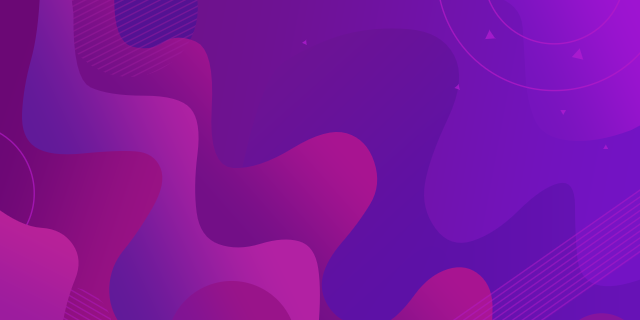
A Shadertoy shader for this background:

```glsl
#define CANVAS 100.0
#define CURVE_STEPS 8
#define RING_WIDTH 0.22
#define STRIPE_GAP 1.75
#define STRIPE_WIDTH 0.22
#define RIBBON_WIDTH 16.0
#define LINE_COLOR vec3(0.70, 0.10, 0.78)
#define OUTLINE(name, q) float name(vec2 p) { vec2 s = vec2(1e6, 1.0); for (int i = 0, n = q.length(); i < n; i++) bend(s, p, q[i], q[(i + 1) % n], q[(i + 2) % n]); return s.y * sqrt(s.x); }

// Control polygons of the smooth outlines, closed outside the canvas
const vec2 DUSK[17] = vec2[17](vec2(78, 74), vec2(99, 87), vec2(117.2, 91.7), vec2(138, 90.1),
    vec2(145.8, 75.3), vec2(134.1, 50.5), vec2(131.5, 34.9), vec2(140.6, 22.4), vec2(154.9, 27.1),
    vec2(169.3, 41.4), vec2(179.7, 44), vec2(179.7, 27.1), vec2(181, 12.8), vec2(191.4, 9.4),
    vec2(211, 16.7), vec2(240, -60), vec2(60, -60));
const vec2 VIOLET[8] = vec2[8](vec2(145.8, 103.9), vec2(162.8, 98.7), vec2(163.8, 84.4),
    vec2(164.6, 68.8), vec2(169.3, 57), vec2(186.2, 55.2), vec2(208.3, 63.5), vec2(240, 130));
const vec2 MAGENTA[23] = vec2[23](vec2(35.7, 113), vec2(35.7, 87), vec2(46.9, 83.9), vec2(55.2, 89.6),
    vec2(67.2, 84.4), vec2(65.1, 47.9), vec2(80.7, 47.1), vec2(102.1, 60.2), vec2(114.6, 56.5),
    vec2(119.3, 42.2), vec2(112, 30.2), vec2(102.1, 18.8), vec2(99.7, 8.9), vec2(105.5, -0.3),
    vec2(117.2, -2.9), vec2(125, 1.6), vec2(134.1, 14.1), vec2(145.8, 17.7), vec2(154.2, 10.2),
    vec2(153.6, -4.2), vec2(153.6, -60), vec2(-52, -60), vec2(-52, 113));
const vec2 ORCHID[14] = vec2[14](vec2(23.2, 115.6), vec2(22.7, 75.3), vec2(33.9, 70.1), vec2(56, 70.1),
    vec2(63, 62.2), vec2(60.4, 41.4), vec2(62.5, 25.8), vec2(74.2, 21.6), vec2(88.5, 26),
    vec2(98.4, 23.2), vec2(100.5, 8.9), vec2(98.4, -14.6), vec2(-52, -60), vec2(-52, 115.6));
const vec2 PLUM[14] = vec2[14](vec2(13, 115.6), vec2(12, 89.6), vec2(7.3, 72.7), vec2(6.5, 57),
    vec2(15.6, 51), vec2(36.5, 53.1), vec2(48.2, 52.3), vec2(52.1, 42.7), vec2(43, 27.1),
    vec2(34.4, 16.7), vec2(33.9, 3.6), vec2(41.7, -6.8), vec2(-52, -60), vec2(-52, 115.6));
const vec2 PINK[7] = vec2[7](vec2(-10.4, 42.2), vec2(6.5, 29.2), vec2(19.5, 28.4), vec2(26, 18.8),
    vec2(20.8, 6.3), vec2(18.2, -9.4), vec2(-30, -60));

// Triangles: centre, size, turn
const vec4 CONFETTI[6] = vec4[6](vec4(153.1, 88.8, 1.8, 0.6), vec4(180.7, 82.8, 2.1, 0.3),
    vec4(176, 65.1, 1, 1.57), vec4(189.3, 53.9, 0.9, 0.5), vec4(143, 72.7, 1, 0.2), vec4(95.3, 86.7, 0.9, 0.1));

// One quadratic B-spline piece: s.x is the squared distance, s.y the inside sign
void bend(inout vec2 s, vec2 p, vec2 a, vec2 b, vec2 c) {
    vec2 start = 0.5 * (a + b), end = 0.5 * (b + c), from = start;
    for (int k = 1; k <= CURVE_STEPS; k++) {
        float t = float(k) / float(CURVE_STEPS);
        vec2 to = mix(mix(start, b, t), mix(b, end, t), t);
        vec2 e = to - from, w = p - from;
        vec2 gap = w - e * clamp(dot(w, e) / dot(e, e), 0.0, 1.0);
        s.x = min(s.x, dot(gap, gap));
        if ((from.y > p.y) != (to.y > p.y) && w.x < e.x * w.y / e.y) s.y = -s.y;
        from = to;
    }
}

OUTLINE(sdDusk, DUSK)
OUTLINE(sdViolet, VIOLET)
OUTLINE(sdMagenta, MAGENTA)
OUTLINE(sdOrchid, ORCHID)
OUTLINE(sdPlum, PLUM)
OUTLINE(sdPink, PINK)

float sdDisc(vec2 p, vec2 center, float radius) { return length(p - center) - radius; }

float sdRing(vec2 p, vec2 center, float radius) { return abs(sdDisc(p, center, radius)) - RING_WIDTH; }

float sdStripes(float x) { return abs(fract(x / STRIPE_GAP - 0.5) - 0.5) * STRIPE_GAP - STRIPE_WIDTH; }

float sdTriangle(vec2 p, float size, float turn) {
    float d = -1e6;
    for (int k = 0; k < 3; k++) {
        float angle = turn + float(k) * 2.0944;
        d = max(d, dot(p, vec2(cos(angle), sin(angle))));
    }
    return d - 0.5 * size;
}

float ramp(vec2 p, vec2 a, vec2 b) { return smoothstep(-0.1, 1.1, dot(p - a, b - a) / dot(b - a, b - a)); }

void paint(inout vec3 col, vec3 ink, float d, float alpha) {
    float blur = CANVAS / iResolution.y;
    col = mix(col, ink, alpha * clamp(0.5 - d / blur, 0.0, 1.0));
}

void mainImage(out vec4 fragColor, in vec2 fragCoord) {
    vec2 p = fragCoord / iResolution.y * CANVAS;

    // Backdrop and the right-hand waves
    vec3 col = mix(vec3(0.43, 0.07, 0.55), vec3(0.45, 0.075, 0.77), ramp(p, vec2(60, 75), vec2(195, 50)));
    vec3 dusk = mix(vec3(0.43, 0.075, 0.57), vec3(0.355, 0.065, 0.65), ramp(p, vec2(70, 80), vec2(130, 15)));
    dusk = mix(dusk, vec3(0.40, 0.07, 0.71), ramp(p, vec2(135, 20), vec2(200, 20)));
    paint(col, dusk, sdDusk(p), 0.9);
    paint(col, mix(vec3(0.46, 0.08, 0.74), vec3(0.62, 0.08, 0.82), ramp(p, vec2(163, 75), vec2(200, 92))), sdViolet(p), 1.0);

    // Magenta wave with the striped disc
    float disc = sdDisc(p, vec2(40.4, 97.4), 21.4);
    paint(col, vec3(0.31, 0.07, 0.58), disc, 0.85);
    paint(col, mix(vec3(0.45, 0.06, 0.53), vec3(0.66, 0.08, 0.57), ramp(p, vec2(60, 45.4), vec2(89.4, 71.2))), sdMagenta(p), 1.0);
    paint(col, vec3(0.62, 0.11, 0.62), max(disc, sdStripes(dot(p, vec2(-0.45, 0.89)))), 0.45);

    // Left-hand waves
    paint(col, mix(vec3(0.38, 0.10, 0.60), vec3(0.70, 0.13, 0.64), ramp(p, vec2(20, 45), vec2(63.3, 65.4))), sdOrchid(p), 1.0);
    paint(col, mix(vec3(0.50, 0.08, 0.58), vec3(0.60, 0.08, 0.54), ramp(p, vec2(56, 0), vec2(75, 10))), sdDisc(p, vec2(72.4, -8.1), 20.3), 1.0);
    paint(col, mix(vec3(0.42, 0.03, 0.46), vec3(0.60, 0.07, 0.52), ramp(p, vec2(2, 60), vec2(50, 44))), sdPlum(p), 1.0);
    paint(col, LINE_COLOR, max(sdDisc(p, vec2(22, -2.9), 13.0), sdStripes(dot(p, vec2(0.5, 0.87)))), 0.45);
    paint(col, LINE_COLOR, sdRing(p, vec2(-11.1, 39.6), 21.8), 0.7);
    paint(col, mix(vec3(0.61, 0.11, 0.62), vec3(0.72, 0.13, 0.60), ramp(p, vec2(5, 0), vec2(18, 26))), sdPink(p), 1.0);

    // Rings, corner bump and diagonal ribbon
    for (int i = 0; i < 2; i++) paint(col, LINE_COLOR, sdRing(p, vec2(173.2, 108.3), 22.0 + 14.6 * float(i)), 0.75);
    paint(col, vec3(0.52, 0.08, 0.62), sdDisc(p, vec2(188, -10.7), 12.8), 1.0);
    float across = dot(p - vec2(200, 40.6), vec2(0.573, -0.82));
    float ribbon = abs(across - 0.5 * RIBBON_WIDTH) - 0.5 * RIBBON_WIDTH - STRIPE_WIDTH;
    paint(col, LINE_COLOR, ribbon, 0.08);
    paint(col, LINE_COLOR, max(ribbon, sdStripes(across)), 0.5);

    // Scattered triangles
    for (int i = 0; i < CONFETTI.length(); i++) {
        vec4 c = CONFETTI[i];
        paint(col, vec3(0.70, 0.11, 0.82), sdTriangle(p - c.xy, c.z, c.w), 0.75);
    }
    fragColor = vec4(col, 1.0);
}
```
